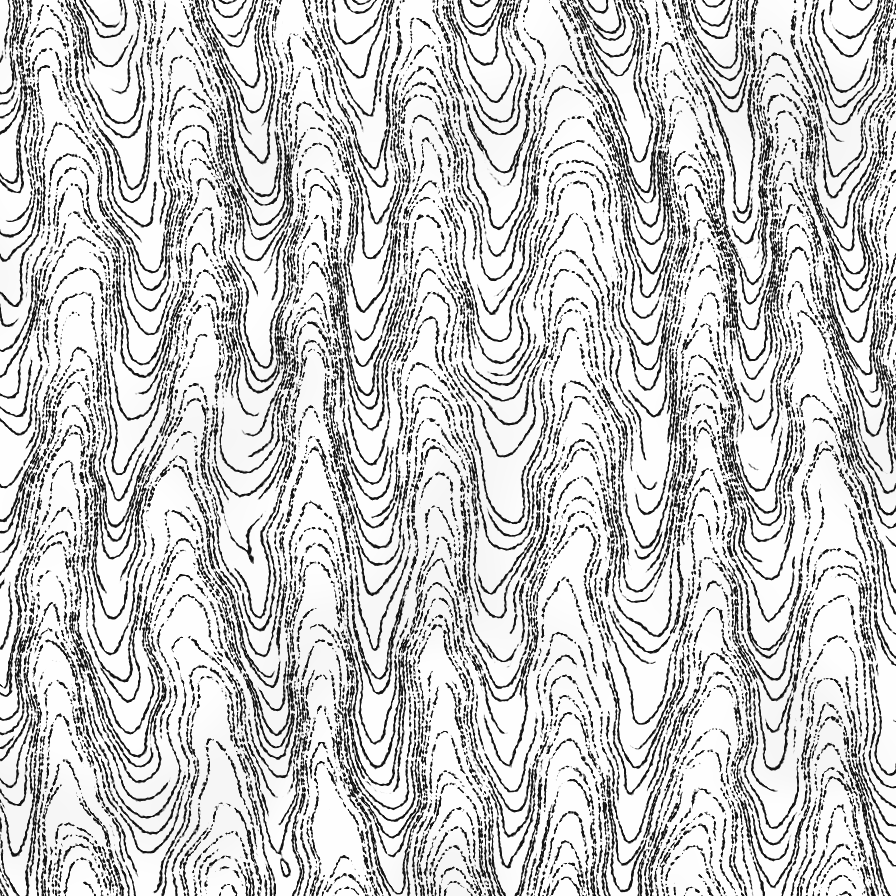
Reproduce this texture procedurally as a Shadertoy shader.

```glsl
// Ink contour lines of a rippled height field, like hand drawn wood grain.
// Upright folds bend each line into arches and deep cups with crowded flanks;
// noise shifts every line, varies its weight and breaks it into dry strokes.

const float TAU = 6.2831853;
const float FOLD_PERIOD = 0.137;    // width of one arch and cup
const float FOLD_HEIGHT = 0.128;    // half the rise of a line
const float FOLD_LEAN = 0.3;        // drift of the folds with height
const float LINE_SPACING = 0.0268;  // gap between lines at arch tops
const float LINE_JITTER = 0.62;     // unevenness of the gaps
const float PEN_RADIUS = 0.00108;   // half the stroke width
const float PEN_WOBBLE = 0.0013;    // roughness of the stroke edges
const float GRAIN_SCALE = 290.0;    // fineness of the dry ink
const float DASH_SCALE = 95.0;      // length of the broken strokes
const vec3 INK = vec3(0.08);
const vec3 PAPER = vec3(0.995);
const vec3 PAPER_SHADE = vec3(0.965);

float hash(vec2 p) {
    vec3 q = fract(p.xyx * 0.1031);
    q += dot(q, q.yzx + 33.33);
    return fract((q.x + q.y) * q.z);
}

float cornerSlope(vec2 cell, vec2 offset) {
    float angle = TAU * hash(cell);
    return dot(vec2(cos(angle), sin(angle)), offset);
}

// Gradient noise, about -0.7 to 0.7
float noise(vec2 p) {
    vec2 i = floor(p), f = fract(p);
    vec2 u = f * f * f * (f * (f * 6.0 - 15.0) + 10.0);
    vec2 e = vec2(1.0, 0.0);
    float low = mix(cornerSlope(i, f), cornerSlope(i + e, f - e), u.x);
    float high = mix(cornerSlope(i + e.yx, f - e.yx), cornerSlope(i + 1.0, f - 1.0), u.x);
    return mix(low, high, u.y);
}

// Sideways position within the folds: +1 in a cup, -1 on an arch
float foldWave(vec2 p) {
    float turns = p.x / FOLD_PERIOD + FOLD_LEAN * p.y;
    turns += 0.50 * noise(p * vec2(2.2, 1.5) + 13.0);
    turns += 0.22 * noise(p * vec2(5.0, 3.6) + 47.0);
    turns += 0.12 * noise(p * vec2(14.0, 16.0) + 81.0);
    float a = TAU * turns;
    return sin(a) + 0.05 * sin(3.0 * a);
}

// Height field counted in lines
float lineField(vec2 p) {
    float rise = FOLD_HEIGHT * (1.0 + 0.55 * noise(p * 6.0 + 29.0));
    float bumps = 0.042 * noise(p * 11.0 + 63.0) + 0.008 * noise(p * 31.0 + 5.0);
    return (p.y + rise * foldWave(p) + bumps) / LINE_SPACING;
}

// Coverage of the pen strokes nearest to p
float penStrokes(vec2 p, float pixel) {
    const vec2 STEP = vec2(0.0008, 0.0);
    float level = lineField(p);
    float steepness = length(vec2(lineField(p + STEP), lineField(p + STEP.yx)) - level) / STEP.x;
    steepness = max(steepness, 8.0);

    // Dry ink: heavy in the cups, speckled on arches and flanks
    float cup = foldWave(p);
    float grain = 1.7 * noise(p * GRAIN_SCALE) + 0.9 * noise(p * DASH_SCALE + 7.0);
    float weight = 0.95 + 0.17 * cup + grain * (0.85 - 0.35 * cup);
    weight -= 0.14 * smoothstep(70.0, 200.0, steepness);
    float wobble = PEN_WOBBLE * noise(p * GRAIN_SCALE * 0.6 + 31.0);

    float ink = 0.0;
    for (int k = -1; k <= 1; k++) {
        float id = floor(level) + float(k);
        vec2 seed = vec2(id * 5.37, id * 2.71) + 200.0;
        float shift = LINE_JITTER * (hash(vec2(id + 300.0, 9.0)) - 0.5);
        shift += 0.35 * noise(p * 10.0 + seed);
        float dist = abs((level - id - 0.5 - shift) / steepness + wobble);
        float presence = smoothstep(-0.36, -0.16, noise(p * 11.0 + seed.yx));
        float radius = PEN_RADIUS * weight * mix(0.4, 1.0, presence);
        float stroke = clamp(0.5 + (radius - dist) / pixel, 0.0, 1.0);
        ink = max(ink, stroke * smoothstep(0.2, 0.6, weight * presence));
    }
    return ink;
}

void mainImage(out vec4 fragColor, in vec2 fragCoord) {
    float pixel = 1.0 / iResolution.y;
    vec2 p = fragCoord * pixel;

    // Paper with faint grey patches
    float patches = smoothstep(0.0, 0.4, noise(p * 5.0 + 110.0));
    vec3 color = mix(PAPER, PAPER_SHADE, patches);

    color = mix(color, INK, penStrokes(p, pixel));
    fragColor = vec4(color, 1.0);
}
```
